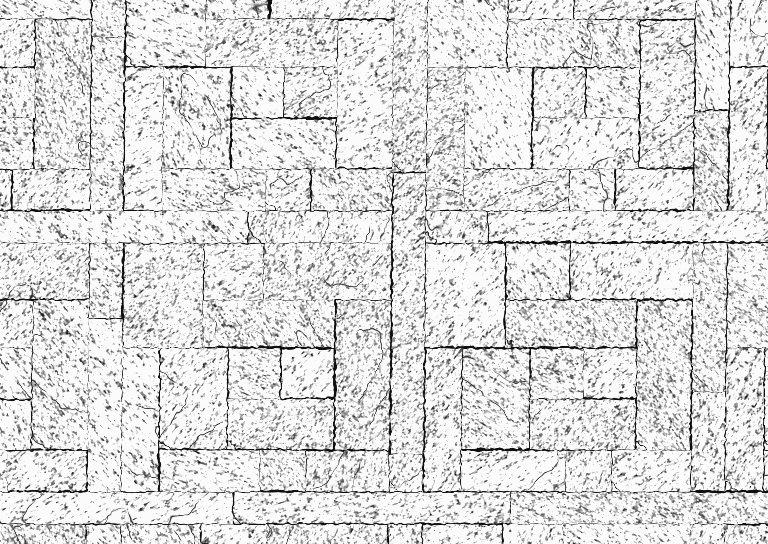
This texture is drawn by a WebGL 1 fragment shader. Its source:

```glsl
precision highp float;
// Ink drawing of stone paving: a pinwheel of slabs in a lattice of long bands.
// Each point finds its slab, then gets ragged joints, slanted grain and,
// on some slabs, broken veins and a cracked corner. Lengths: 544 per height.

uniform vec2 u_resolution;

const float HEIGHT = 544.0;               // layout units in the canvas height
const vec2 ORIGIN = vec2(91.0, -70.0);    // first lattice crossing, y down
const vec2 PERIOD = vec2(302.0, 281.0);
const vec2 BAND = vec2(34.0, 32.0);       // width of upright and level bands
const float SHEAR = 0.01;
const float WOBBLE = 2.0;                 // roughness of the joints
const float JOINT_MIN = 0.1;              // half widths of the joints
const float JOINT_MAX = 1.7;
const vec2 GRAIN_LEVEL = vec2(0.49, 0.61);   // noise level, dense to sparse slab
const vec2 GRAIN_SLOPE = vec2(1.75, 2.9);    // contrast, dense to sparse slab
const float VEIN_SHARE = 0.4;
const float VEIN_HALF = 0.45;
const float CRACK_SHARE = 0.2;
const vec3 PAPER = vec3(0.985);
const vec3 INK = vec3(0.06);

vec2 slabLo, slabHi, slabId;              // slab under the current point

float hash(vec2 p) {
  vec3 q = fract(vec3(p.xyx) * 0.1031);
  q += dot(q, q.yzx + 33.33);
  return fract((q.x + q.y) * q.z);
}

float noise(vec2 p) {
  vec2 i = floor(p), f = fract(p);
  f = f * f * (3.0 - 2.0 * f);
  return mix(mix(hash(i), hash(i + vec2(1, 0)), f.x),
             mix(hash(i + vec2(0, 1)), hash(i + vec2(1, 1)), f.x), f.y);
}

// Stretched noise whose middle contour is the vein.
float relief(vec2 g) {
  return noise(g / vec2(70.0, 30.0)) + 0.25 * noise(g / vec2(22.0, 13.0)) - 0.62;
}

// Make the box the current slab if it holds q.
void lay(vec2 q, vec2 cell, vec2 lo, vec2 hi) {
  if (all(greaterThanEqual(q, lo)) && all(lessThan(q, hi))) {
    slabLo = lo;
    slabHi = hi;
    slabId = cell * 17.0 + floor(lo / 9.0);
  }
}

// True where the upright band runs through a crossing.
bool uprightPasses(vec2 cell) {
  return mod(cell.x, 2.0) > 0.5 && mod(cell.y, 2.0) > 0.5;
}

void layBands(vec2 q, vec2 cell) {
  bool passes = uprightPasses(cell);
  if (q.x < BAND.x && (q.y >= BAND.y || passes)) {
    float cut = 107.0 + mod(cell.x * 136.0, 198.0);
    bool after = q.y >= cut;
    bool joined = uprightPasses(cell + vec2(0, 1));
    slabLo = vec2(0.0, after ? cut : (passes ? -99.0 : BAND.y));
    slabHi = vec2(BAND.x, after ? (joined ? 400.0 : PERIOD.y) : cut);
    slabId = vec2(cell.x, cell.y + float(after)) * 13.0 + 101.0;
  } else if (q.y < BAND.y) {
    float cut = mix(85.0, 180.0, hash(cell + 5.0));
    bool after = q.x >= cut;
    bool stops = uprightPasses(cell + vec2(1, 0));
    slabLo = vec2(after ? cut : (passes ? BAND.x : -99.0), 0.0);
    slabHi = vec2(after ? (stops ? PERIOD.x : 400.0) : cut, BAND.y);
    slabId = vec2(cell.x + float(after), cell.y) * 11.0 + 203.0;
  }
}

void layPanel(vec2 q, vec2 cell) {
  float shift = 8.0 * hash(cell + 31.0) - 3.0;
  float top = 176.0 + shift, a = 174.0 + shift, b = a + 46.0;
  lay(q, cell, BAND, vec2(114, 137));                       // corner block
  lay(q, cell, vec2(114, BAND.y), vec2(top, 89));           // top strip
  lay(q, cell, vec2(top, BAND.y), vec2(PERIOD.x, 89));
  lay(q, cell, vec2(114, 89), vec2(246, 137));
  lay(q, cell, vec2(246, 89), vec2(PERIOD.x, 239));         // right post
  lay(q, cell, vec2(BAND.x, 137), vec2(72, PERIOD.y));      // left post
  lay(q, cell, vec2(72, 137), vec2(140, 239));              // heart
  lay(q, cell, vec2(140, 137), vec2(193, 188));
  lay(q, cell, vec2(193, 137), vec2(246, 188));
  lay(q, cell, vec2(140, 188), vec2(246, 239));
  lay(q, cell, vec2(72, 239), vec2(a, PERIOD.y));           // bottom strip
  lay(q, cell, vec2(a, 239), vec2(b, PERIOD.y));
  lay(q, cell, vec2(b, 239), PERIOD);
}

void main() {
  float px = HEIGHT / u_resolution.y;
  vec2 p = vec2(gl_FragCoord.x, u_resolution.y - gl_FragCoord.y) * px;
  vec2 rough = vec2(noise(p / 4.0), noise(p / 4.0 + 57.0)) - 0.5;
  vec2 q = p - ORIGIN + WOBBLE * rough;
  q.x += SHEAR * (p.y - 100.0);
  vec2 cell = floor(q / PERIOD);
  q -= cell * PERIOD;
  layBands(q, cell);
  if (q.x >= BAND.x && q.y >= BAND.y) layPanel(q, cell);

  // Joints: every side of a slab has its own weight and breaks.
  vec4 side = vec4(q - slabLo, slabHi - q);
  vec4 weight = vec4(hash(slabId + 1.0), hash(slabId + 2.0),
                     hash(slabId + 3.0), hash(slabId + 4.0));
  float wear = 0.5 * noise(p / 16.0 + 90.0) + 1.1 * noise(p / 2.6) + 0.1;
  vec4 halfWidth = mix(vec4(JOINT_MIN), vec4(JOINT_MAX), weight * weight) * wear;
  vec4 lines = 1.0 - smoothstep(halfWidth - 0.5 * px, halfWidth + 0.5 * px, side);
  float ink = max(max(lines.x, lines.y), max(lines.z, lines.w));

  // Grain: fine specks gathered along a slanted direction.
  float slant = mix(0.35, 1.2, hash(slabId + 6.0));
  slant *= hash(slabId + 7.0) < 0.6 ? -1.0 : 1.0;
  vec2 along = vec2(cos(slant), sin(slant));
  vec2 g = vec2(dot(p, along), dot(p, vec2(-along.y, along.x))) + slabId * 3.0;
  float fine = noise(g / vec2(1.9, 1.5) + 11.0);
  float streak = noise(g / vec2(5.0, 2.0));
  float sparse = hash(slabId + 9.0);
  float speck = mix(fine, streak, mix(0.3, 0.6, sparse));
  speck += 0.1 * (noise(g / vec2(30.0, 12.0)) - 0.5);
  float level = mix(GRAIN_LEVEL.x, GRAIN_LEVEL.y, sparse);
  float slope = mix(GRAIN_SLOPE.x, GRAIN_SLOPE.y, sparse);
  ink = max(ink, clamp((speck - level) * slope, 0.0, 1.0));

  // Veins: broken contour, its distance found from the slope of the relief.
  vec2 v = g + 2.5 * rough;
  float r = relief(v);
  vec2 rise = vec2(relief(v + vec2(1, 0)), relief(v + vec2(0, 1))) - r;
  float vein = abs(r) / max(length(rise), 0.012);
  vein = 1.0 - smoothstep(VEIN_HALF - 0.5 * px, VEIN_HALF + 0.5 * px, vein);
  vein *= smoothstep(0.3, 0.6, noise(p / 13.0 + 40.0));
  ink = max(ink, 0.85 * vein * step(hash(slabId + 12.0), VEIN_SHARE));

  // Crack across one lower corner.
  float crack = abs(side.x + side.w - 11.0 + 5.0 * rough.x) * 0.7;
  crack = 1.0 - smoothstep(0.5 - 0.5 * px, 0.5 + 0.5 * px, crack);
  ink = max(ink, crack * step(hash(slabId + 14.0), CRACK_SHARE));

  gl_FragColor = vec4(mix(PAPER, INK, ink), 1.0);
}
```
